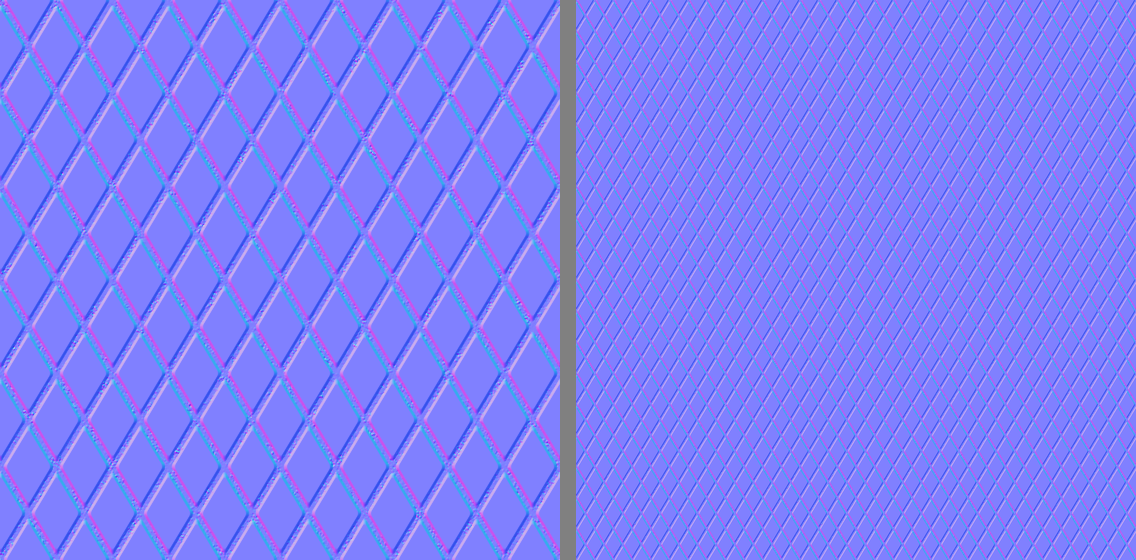
Left, the tile; right, the same tile 3 across and 3 down.
A three.js fragment shader for this texture map:

```glsl
// Tangent-space normal map of a raised diamond lattice with worn, grainy bars, 10 by 6 repeats.
varying vec2 vUv;

const float GRAIN_CELLS = 300.0;

vec3 hash3(vec2 cell) {
  vec3 q = vec3(dot(cell, vec2(127.1, 311.7)), dot(cell, vec2(269.5, 183.3)), dot(cell, vec2(419.2, 371.9)));
  return fract(sin(q) * 4375.85);
}

// Distance to the nearest bar's centre line, filleted where two bars cross
float barDistance(vec2 p) {
  vec2 phase = vec2(10.0 * p.x + 6.0 * p.y, 10.0 * p.x - 6.0 * p.y);
  vec2 d = abs(fract(phase + 0.5) - 0.5) / length(vec2(10.0, 6.0));
  float blend = max(0.006 - abs(d.x - d.y), 0.0);
  return min(d.x, d.y) - blend * blend / 0.024;
}

// Wrapping cellular field of small domes and pits, a few of them strong
float grain(vec2 p) {
  vec2 g = p * GRAIN_CELLS;
  vec2 base = floor(g);
  float sum = 0.0;
  for (int j = -1; j <= 1; j++) {
    for (int i = -1; i <= 1; i++) {
      vec2 cell = base + vec2(float(i), float(j));
      vec3 rnd = hash3(mod(cell, GRAIN_CELLS));
      float reach = length(g - cell - rnd.xy);
      float strength = rnd.z * 2.0 - 1.0;
      sum += strength * (0.3 + 1.1 * pow(abs(strength), 4.0)) * (1.0 - smoothstep(0.1, 1.0, reach));
    }
  }
  return sum;
}

// Slow change of roughness along the bars
float wear(vec2 p) {
  vec2 a = 6.283185 * p;
  float bend = 2.0 * sin(4.0 * a.y - 3.0 * a.x);
  float patches = sin(11.0 * a.x + 5.0 * a.y + bend) * sin(9.0 * a.y - 7.0 * a.x + bend);
  return 0.75 + 0.55 * patches;
}

float height(vec2 p) {
  float d = barDistance(p);
  float bar = 0.0042 * (1.0 - smoothstep(0.0028, 0.0092, d));
  float top = 1.0 - smoothstep(0.0035, 0.0075, d);
  if (top > 0.0) bar += 0.00085 * top * wear(p) * grain(p);
  return bar;
}

void main() {
  vec2 p = vUv - vec2(0.001, 0.0);
  vec2 e = vec2(0.0007, 0.0);

  // Central differences; green points down the canvas
  vec2 slope = vec2(height(p - e.xy) - height(p + e.xy),
                    height(p + e.yx) - height(p - e.yx)) / (2.0 * e.x);
  vec2 tilt = slope / sqrt(1.0 + dot(slope, slope));

  gl_FragColor = vec4(0.5 + 0.5 * tilt, 1.0 - 0.16 * dot(tilt, tilt), 1.0);
}
```
